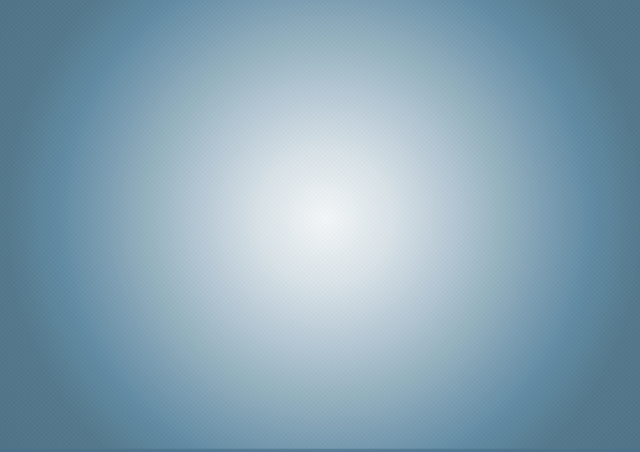
This background is drawn by a Shadertoy shader. Its source:

```glsl
const float TAU = 6.2831853;
const vec2 GLOW_CENTER = vec2(0.508, 0.517);   // fraction of the canvas
const float WEAVE_PERIOD = 0.0102;             // fraction of the height
const float WEAVE_STRENGTH = 0.012;
const float BASE_LINE_HEIGHT = 0.007;
const vec3 BASE_LINE_COLOR = vec3(0.29, 0.44, 0.54);

// Radial gradient: distance from the glow, in canvas heights, and its colour
const int STOP_COUNT = 8;
const float STOP_RADIUS[STOP_COUNT] = float[](
    0.0, 0.15, 0.28, 0.39, 0.487, 0.59, 0.705, 0.88);
const vec3 STOP_COLOR[STOP_COUNT] = vec3[](
    vec3(0.95, 0.96, 0.97),
    vec3(0.84, 0.88, 0.90),
    vec3(0.71, 0.78, 0.83),
    vec3(0.59, 0.70, 0.75),
    vec3(0.49, 0.62, 0.70),
    vec3(0.38, 0.545, 0.64),
    vec3(0.335, 0.475, 0.55),
    vec3(0.31, 0.45, 0.53));

vec3 radialGradient(float radius) {
    vec3 color = STOP_COLOR[0];
    for (int i = 1; i < STOP_COUNT; i++) {
        float blend = (radius - STOP_RADIUS[i - 1]) / (STOP_RADIUS[i] - STOP_RADIUS[i - 1]);
        color = mix(color, STOP_COLOR[i], clamp(blend, 0.0, 1.0));
    }
    return color;
}

// Two crossing sets of diagonal threads, faded where pixels are too coarse
float diagonalWeave(vec2 p, float pixel) {
    vec2 diagonal = vec2(p.x + p.y, p.x - p.y) / WEAVE_PERIOD;
    vec2 threads = cos(TAU * diagonal);
    float visibility = 1.0 - smoothstep(0.3, 0.5, pixel / WEAVE_PERIOD);
    return 0.5 * (threads.x + threads.y) * visibility;
}

void mainImage(out vec4 fragColor, in vec2 fragCoord) {
    float pixel = 1.0 / iResolution.y;
    vec2 p = (fragCoord - GLOW_CENTER * iResolution.xy) * pixel;

    // Glow and fabric
    vec3 color = radialGradient(length(p));
    color += WEAVE_STRENGTH * diagonalWeave(p, pixel);

    // Thin dark line along the lower edge
    float height = fragCoord.y * pixel;
    float baseLine = 1.0 - smoothstep(BASE_LINE_HEIGHT - pixel, BASE_LINE_HEIGHT + pixel, height);
    color = mix(color, BASE_LINE_COLOR, 0.7 * baseLine);

    fragColor = vec4(clamp(color, 0.0, 1.0), 1.0);
}
```
